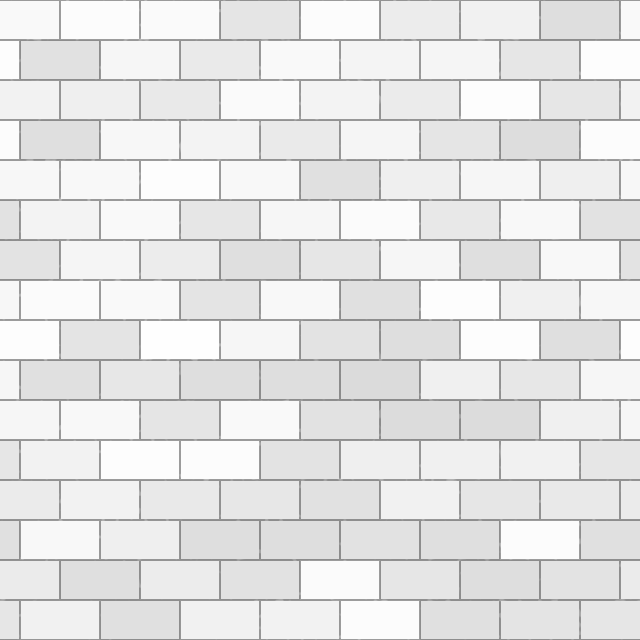
A three.js fragment shader for this pattern:

```glsl
// Running-bond wall of pale grey bricks with thin dark, slightly worn joints.
varying vec2 vUv;

const vec2 BRICKS = vec2(8.0, 16.0);     // repeats across and up
const float JOINT_WIDTH = 0.0015;        // in canvas widths
const vec3 JOINT_COLOR = vec3(0.2);
const vec3 BRICK_DARK = vec3(0.86);
const vec3 BRICK_LIGHT = vec3(1.0);
const float WEAR = 0.3;                  // how far worn joints fade

float hash(vec2 p) {
  vec3 q = fract(p.xyx * vec3(0.1031, 0.1030, 0.0973));
  q += dot(q, q.yzx + 33.33);
  return fract((q.x + q.y) * q.z);
}

vec2 gradient(vec2 cell) {
  float angle = 6.28319 * hash(cell + 17.0);
  return vec2(cos(angle), sin(angle));
}

// Gradient noise, roughly -0.7 to 0.7
float gradientNoise(vec2 p) {
  vec2 i = floor(p);
  vec2 f = p - i;
  vec2 u = f * f * f * (f * (f * 6.0 - 15.0) + 10.0);
  vec2 e = vec2(1.0, 0.0);
  float low = mix(dot(gradient(i), f), dot(gradient(i + e), f - e), u.x);
  float high = mix(dot(gradient(i + e.yx), f - e.yx),
                   dot(gradient(i + e.xx), f - e.xx), u.x);
  return mix(low, high, u.y);
}

// Shifts alternate courses by half a brick
vec2 brickCoords(vec2 uv, vec2 count) {
  vec2 p = uv * count;
  p.x += 0.75 - 0.5 * mod(floor(p.y), 2.0);
  return p;
}

// Distance to the nearest vertical (x) and horizontal (y) joint
vec2 jointDistance(vec2 p, vec2 count) {
  return abs(fract(p + 0.5) - 0.5) / count;
}

// Share of a pixel covered by a line of the given width
vec2 lineCoverage(vec2 dist, float width, vec2 pixel) {
  vec2 near = max(dist - 0.5 * pixel, vec2(-0.5 * width));
  vec2 far = min(dist + 0.5 * pixel, vec2(0.5 * width));
  return clamp((far - near) / pixel, 0.0, 1.0);
}

vec3 brickColor(vec2 p, vec2 count) {
  vec2 id = mod(floor(p), count);
  return mix(BRICK_DARK, BRICK_LIGHT, hash(id + 3.0));
}

float jointStrength(vec2 uv) {
  return 1.0 - WEAR * smoothstep(0.2, 0.5, gradientNoise(uv * 90.0));
}

void main() {
  vec2 pixel = max(fwidth(vUv), vec2(0.00001));
  vec2 p = brickCoords(vUv, BRICKS);

  // Joints over flat bricks
  vec2 cover = lineCoverage(jointDistance(p, BRICKS), JOINT_WIDTH, pixel);
  float joint = max(cover.x, cover.y) * jointStrength(vUv);
  vec3 color = mix(brickColor(p, BRICKS), JOINT_COLOR, joint);

  gl_FragColor = vec4(color, 1.0);
}
```
